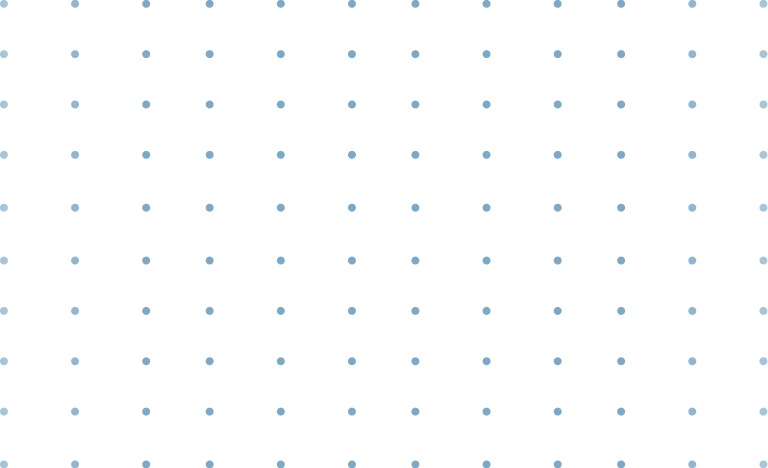
Give the GLSL for this pattern, as a WebGL 2 fragment shader.

```glsl
#version 300 es
precision highp float;
// A sparse grid of small blue dots on white, 12 across and 10 down.
// The nearest column and row are found separately, their spacing follows
// a slightly uneven rhythm, and the outer columns fade toward the paper.

#define COLUMNS 12
#define ROWS 10
#define SHEET vec2(768.0, 468.0)   // canvas size in design units
#define FIRST_DOT vec2(3.9, 3.8)   // centre of the top left dot
#define PITCH vec2(71.15, 50.35)   // regular spacing
#define COLUMN_TUCK 7.7            // every third gap is narrower by this
#define ROW_SLACK 2.5              // some row gaps are wider by this
#define DOT_RADIUS 3.95
#define FADE_STEP 0.16             // opacity lost per outer column

uniform vec2 u_resolution;
out vec4 fragColor;

const vec3 PAPER = vec3(1.0);
const vec3 DOT_BLUE = vec3(0.49, 0.66, 0.775);

float columnCentre(float i) {
    return FIRST_DOT.x + PITCH.x * i - COLUMN_TUCK * floor(i / 3.0);
}

float rowCentre(float j) {
    float wideGaps = step(4.0, j) + step(5.0, j) + step(9.0, j);
    return FIRST_DOT.y + PITCH.y * j + ROW_SLACK * wideGaps;
}

void main() {
    // Design units, measured down from the top
    vec2 p = gl_FragCoord.xy / u_resolution * SHEET;
    p.y = SHEET.y - p.y;
    float pixel = SHEET.y / u_resolution.y;

    // Nearest column and row
    vec2 offset = SHEET;
    float column = 0.0;
    for (int i = 0; i < COLUMNS; i++) {
        float dx = abs(p.x - columnCentre(float(i)));
        if (dx < offset.x) {
            offset.x = dx;
            column = float(i);
        }
    }
    for (int j = 0; j < ROWS; j++) {
        offset.y = min(offset.y, abs(p.y - rowCentre(float(j))));
    }

    // Smooth disc, paler in the two columns nearest each side
    float disc = clamp(0.5 + (DOT_RADIUS - length(offset)) / pixel, 0.0, 1.0);
    float fromSide = min(column, float(COLUMNS - 1) - column);
    float opacity = 1.0 - FADE_STEP * max(2.0 - fromSide, 0.0);

    fragColor = vec4(mix(PAPER, DOT_BLUE, disc * opacity), 1.0);
}
```
